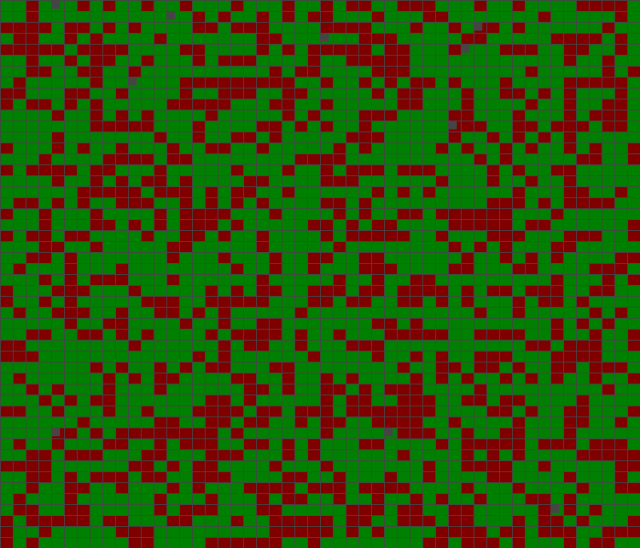
Write a WebGL 1 fragment shader that draws this pattern.

```glsl
precision highp float;
// A 50 by 50 board of randomly green or red cells ruled with thin grey lines.
// A few cells carry a small grey marker tucked into their upper left corner.
// Lines and markers are box filtered by the share of each pixel they cover.

uniform vec2 u_resolution;

#define GRID vec2(50.0, 50.0)       // cells across and down
#define LINE_WIDTH 0.0013           // in canvas widths
#define MARKER_SIZE 0.0137          // in canvas widths
#define MARKER_COUNT 10
#define RED_SHARE 0.40
#define SEED 3.7
#define GREEN vec3(0.0, 0.502, 0.0)
#define RED vec3(0.502, 0.0, 0.0)
#define GREY vec3(0.27)

float hash(vec2 p) {
  return fract(sin(dot(p, vec2(127.1, 311.7)) + SEED) * 43758.5453);
}

// Share of a pixel at x, per axis, that lies between lo and hi.
vec2 spanCoverage(vec2 x, vec2 lo, vec2 hi, float pixel) {
  vec2 overlap = min(hi, x + 0.5 * pixel) - max(lo, x - 0.5 * pixel);
  return clamp(overlap / pixel, 0.0, 1.0);
}

// Rules along the left and top side of every cell.
float gridLines(vec2 p, vec2 cellSize, float pixel) {
  vec2 halfWidth = vec2(0.5 * LINE_WIDTH);
  vec2 offset = mod(p - halfWidth + 0.5 * cellSize, cellSize) - 0.5 * cellSize;
  vec2 cover = spanCoverage(offset, -halfWidth, halfWidth, pixel);
  return 1.0 - (1.0 - cover.x) * (1.0 - cover.y);
}

// Grey squares at hashed cells.
float markers(vec2 p, vec2 cellSize, float pixel) {
  float total = 0.0;
  for (int i = 0; i < MARKER_COUNT; i++) {
    float n = float(i) + 1.0;
    vec2 cell = floor(GRID * vec2(hash(vec2(n, 71.0)), hash(vec2(n, 93.0))));
    vec2 corner = cell * cellSize;
    vec2 cover = spanCoverage(p, corner, corner + MARKER_SIZE, pixel);
    total = max(total, cover.x * cover.y);
  }
  return total;
}

void main() {
  // Canvas width is 1, with y running down from the top edge.
  float pixel = 1.0 / u_resolution.x;
  vec2 p = vec2(gl_FragCoord.x, u_resolution.y - gl_FragCoord.y) * pixel;
  vec2 cellSize = vec2(1.0, u_resolution.y * pixel) / GRID;

  // The colour changes under the middle of each line.
  vec2 cell = max(floor((p - 0.5 * LINE_WIDTH) / cellSize), 0.0);
  vec3 color = hash(cell) < RED_SHARE ? RED : GREEN;

  float grey = max(gridLines(p, cellSize, pixel), markers(p, cellSize, pixel));
  gl_FragColor = vec4(mix(color, GREY, grey), 1.0);
}
```
